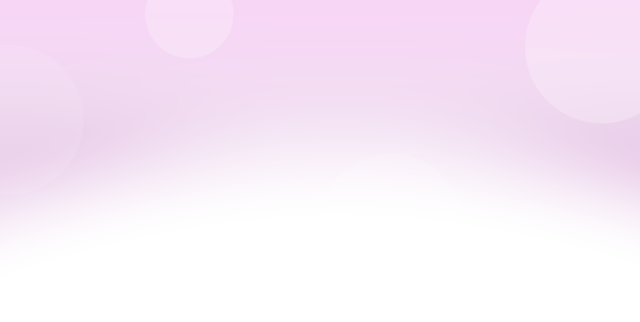
A WebGL 2 fragment shader for this background:

```glsl
#version 300 es
precision highp float;
// Soft pink sky fading over a white arc, with a few translucent discs.

#define ASPECT 1.9845
#define FADE_START 0.28
#define FADE_END 0.70
#define ARC_CENTRE 0.53
#define ARC_DROP 0.17
#define SHADE_DEPTH 0.50
#define SHADE_WIDTH 0.22

uniform vec2 u_resolution;
out vec4 outColor;

const vec3 PINK = vec3(0.968, 0.840, 0.962);
const vec3 LILAC = vec3(0.948, 0.878, 0.950);
const vec3 MAUVE = vec3(0.916, 0.808, 0.916);
const vec3 WHITE = vec3(1.0);

// Each disc: centre x, centre y, radius (in canvas heights), opacity
const vec4 DISCS[4] = vec4[4](
    vec4(0.587, 0.956, 0.137, 0.22),
    vec4(1.866, 0.855, 0.238, 0.24),
    vec4(0.026, 0.628, 0.233, 0.09),
    vec4(1.214, 0.302, 0.220, 0.15)
);

// Vertical pink wash, shaded towards the sides, dissolving into a white arc
vec3 background(vec2 uv) {
    float depth = 1.0 - uv.y;
    float side = (uv.x - ARC_CENTRE) * 2.0;
    float side2 = side * side;

    vec3 color = mix(PINK, LILAC, smoothstep(0.0, 0.45, depth));
    float offset = (depth - SHADE_DEPTH) / SHADE_WIDTH;
    float shade = exp(-offset * offset) * smoothstep(0.1, 1.0, abs(side));
    color = mix(color, MAUVE, shade);

    float arcDepth = depth - ARC_DROP * side2;
    return mix(color, WHITE, smoothstep(FADE_START, FADE_END, arcDepth));
}

// Antialiased coverage of a disc
float discMask(vec2 p, vec2 centre, float radius, float pixel) {
    return 1.0 - smoothstep(-pixel, pixel, length(p - centre) - radius);
}

void main() {
    vec2 uv = gl_FragCoord.xy / u_resolution;
    vec2 p = uv * vec2(ASPECT, 1.0);
    float pixel = 0.75 / u_resolution.y;

    vec3 color = background(uv);
    for (int i = 0; i < 4; i++) {
        vec4 disc = DISCS[i];
        color = mix(color, WHITE, disc.w * discMask(p, disc.xy, disc.z, pixel));
    }
    outColor = vec4(color, 1.0);
}
```
